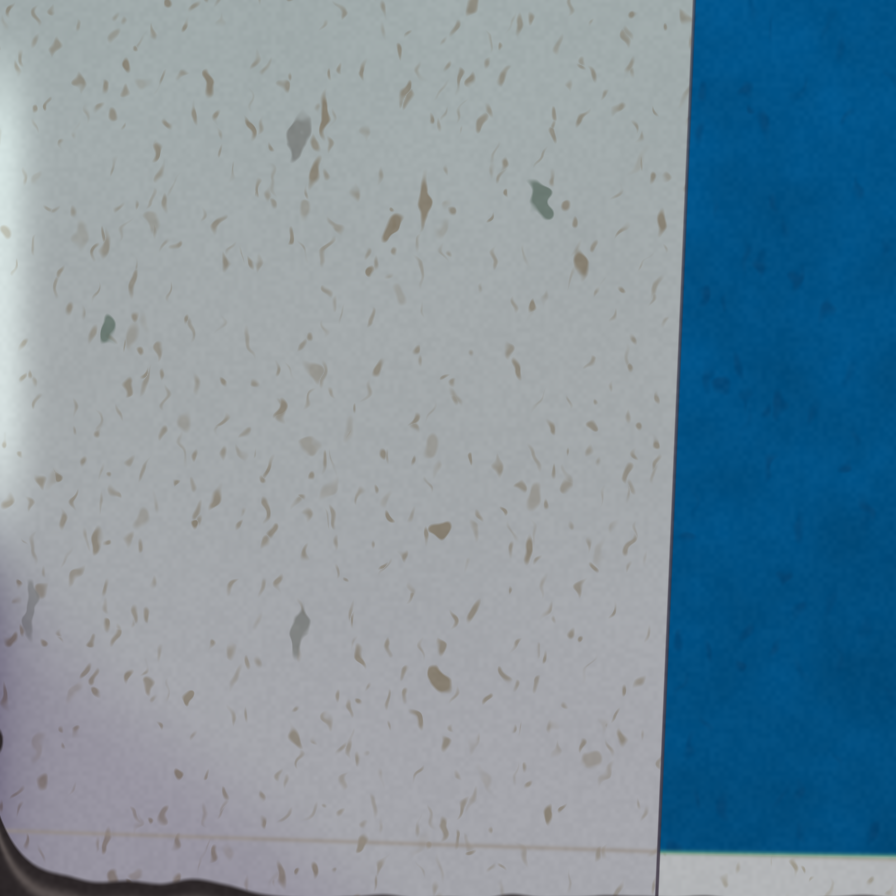
A Shadertoy shader for this texture:

```glsl
// Speckled pale floor tile beside a blue tile, with a dark rim in the lower left corner.

const vec3 PALE = vec3(0.640, 0.662, 0.670);
const vec3 BLUE = vec3(0.008, 0.310, 0.505);
const vec3 TAN = vec3(0.495, 0.455, 0.385);
const vec3 GREY = vec3(0.455, 0.465, 0.455);
const vec3 SAGE = vec3(0.400, 0.460, 0.430);
const vec3 SEAM = vec3(0.240, 0.210, 0.260);
const vec3 RIM = vec3(0.170, 0.150, 0.155);

// Integer hash giving two values in 0..1
vec2 hash2(ivec2 cell, uint seed) {
    uvec2 h = uvec2(cell) * 1664525u + uvec2(seed * 747u, seed * 277u + 101u);
    h.x += h.y * 1664525u;
    h.y += h.x * 1664525u;
    h ^= h >> 16u;
    h.x += h.y * 1664525u;
    h.y += h.x * 1664525u;
    h ^= h >> 16u;
    return vec2(h & 65535u) / 65535.0;
}

float noise(vec2 p, uint seed) {
    ivec2 i = ivec2(floor(p));
    vec2 f = fract(p);
    f = f * f * (3.0 - 2.0 * f);
    float low = mix(hash2(i, seed).x, hash2(i + ivec2(1, 0), seed).x, f.x);
    float high = mix(hash2(i + ivec2(0, 1), seed).x, hash2(i + ivec2(1, 1), seed).x, f.x);
    return mix(low, high, f.y);
}

float fbm(vec2 p, uint seed) {
    float sum = 0.0, gain = 0.5;
    for (int i = 0; i < 4; i++) {
        sum += gain * noise(p, seed + uint(i));
        p = p * 2.03 + 7.1;
        gain *= 0.5;
    }
    return sum / 0.9375;
}

// Soft ellipse; a positive tilt leans its top to the right
float chip(vec2 p, vec2 centre, vec2 radius, float tilt, float soft) {
    vec2 d = p - centre;
    float c = cos(tilt), s = sin(tilt);
    vec2 q = vec2(c * d.x - s * d.y, s * d.x + c * d.y);
    float dist = (length(q / radius) - 1.0) * min(radius.x, radius.y);
    return 1.0 - smoothstep(-soft, soft, dist);
}

// One jittered chip per cell, kept with the given density
float flecks(vec2 p, float cells, vec2 radius, float density, uint seed, float soft) {
    ivec2 base = ivec2(floor(p * cells));
    float mask = 0.0;
    for (int y = -1; y <= 1; y++)
    for (int x = -1; x <= 1; x++) {
        ivec2 cell = base + ivec2(x, y);
        vec2 place = hash2(cell, seed), kind = hash2(cell, seed + 1u), shape = hash2(cell, seed + 2u);
        vec2 size = radius * (0.5 + 0.8 * shape);
        float hit = chip(p, (vec2(cell) + place) / cells, size, kind.y * 1.0 - 0.4, soft);
        mask = max(mask, hit * step(kind.x, density) * (0.35 + 0.65 * shape.x));
    }
    return mask;
}

vec3 paleTile(vec2 p, vec2 warped, float soft) {
    vec3 col = PALE + vec3(-0.012, 0.008, 0.002) * smoothstep(0.55, 1.0, p.y);
    col += vec3(0.006, -0.012, 0.004) * smoothstep(0.6, 0.1, p.y);
    col += 0.020 * (fbm(p * 6.0, 11u) - 0.5);

    // Scattered flecks, from fine to broad
    float small = flecks(warped, 38.0, vec2(0.0024, 0.0062), 0.40, 21u, soft);
    float medium = flecks(warped, 22.0, vec2(0.0036, 0.0095), 0.36, 31u, soft);
    float broad = flecks(warped, 13.0, vec2(0.0065, 0.0110), 0.28, 41u, soft * 1.5);
    col = mix(col, TAN, max(max(small * 0.62, medium * 0.75), broad * 0.40));

    // Large accent chips
    float grey = chip(warped, vec2(0.332, 0.848), vec2(0.008, 0.025), 0.25, soft);
    grey = max(grey, chip(warped, vec2(0.333, 0.297), vec2(0.008, 0.027), 0.12, soft));
    grey = max(grey, 0.7 * chip(warped, vec2(0.033, 0.320), vec2(0.007, 0.030), 0.0, soft));
    col = mix(col, GREY, 0.75 * grey);
    float sage = chip(warped, vec2(0.602, 0.776), vec2(0.010, 0.021), -0.35, soft);
    sage = max(sage, chip(warped, vec2(0.119, 0.630), vec2(0.008, 0.014), 0.2, soft));
    col = mix(col, SAGE, 0.9 * sage);
    float tan1 = chip(warped, vec2(0.474, 0.776), vec2(0.005, 0.026), 0.15, soft);
    tan1 = max(tan1, chip(warped, vec2(0.436, 0.748), vec2(0.007, 0.015), 0.6, soft));
    tan1 = max(tan1, chip(warped, vec2(0.361, 0.872), vec2(0.004, 0.022), 0.0, soft));
    tan1 = max(tan1, chip(warped, vec2(0.648, 0.706), vec2(0.005, 0.015), -0.1, soft));
    tan1 = max(tan1, chip(warped, vec2(0.495, 0.408), vec2(0.012, 0.008), 0.0, soft));
    tan1 = max(tan1, chip(warped, vec2(0.490, 0.241), vec2(0.009, 0.015), -0.2, soft));
    return mix(col, TAN, 0.8 * tan1);
}

vec3 blueTile(vec2 p, vec2 warped, float soft) {
    vec3 col = BLUE * mix(0.96, 1.05, smoothstep(0.0, 1.0, p.y));
    col *= 0.91 + 0.18 * fbm(p * 17.0, 51u);
    float dark = flecks(warped, 26.0, vec2(0.0045, 0.0100), 0.45, 61u, soft * 2.0);
    return mix(col, vec3(0.03, 0.22, 0.38), 0.45 * dark);
}

void mainImage(out vec4 fragColor, in vec2 fragCoord) {
    vec2 p = fragCoord / iResolution.xy;
    float aa = 1.0 / iResolution.y;
    float soft = max(0.0018, aa);
    vec2 warped = p + 0.012 * (vec2(noise(p * 75.0, 71u), noise(p * 75.0, 81u)) - 0.5);
    vec3 col = paleTile(p, warped, soft);

    // Window glare and shade along the left side
    float glareSpan = smoothstep(0.34, 0.55, p.y) * (1.0 - smoothstep(0.82, 1.0, p.y));
    col += vec3(0.20, 0.22, 0.21) * glareSpan * exp(-pow(p.x / 0.032, 2.0));
    float lowLeft = smoothstep(0.48, 0.30, p.y) * exp(-p.x / 0.03);
    float diagonal = smoothstep(0.08, -0.10, p.y + 0.85 * p.x - 0.34);
    col -= vec3(0.11, 0.12, 0.09) * lowLeft + vec3(0.055, 0.070, 0.045) * diagonal;

    // Faint lower joint and the brighter tile under the blue one
    float joint = 0.073 - 0.032 * p.x;
    col = mix(col, vec3(0.57, 0.53, 0.49), 0.5 * exp(-pow((p.y - joint) / 0.003, 2.0)));
    float seamX = 0.733 + 0.042 * p.y;
    float right = smoothstep(-soft, soft, p.x - seamX);
    float blueBase = 0.049 - 0.017 * (p.x - 0.737);
    float above = smoothstep(-soft, soft, p.y - blueBase);
    col += vec3(0.055, 0.060, 0.045) * right * (1.0 - above);
    col = mix(col, blueTile(p, warped, soft), right * above);
    col = mix(col, vec3(0.38, 0.62, 0.52), 0.6 * right * exp(-pow((p.y - blueBase) / 0.003, 2.0)));
    float seam = 1.0 - smoothstep(0.0006, 0.0006 + soft * 1.3, abs(p.x - seamX));
    col = mix(col, SEAM, seam * mix(0.85, 0.60, p.y));

    // Dark curved rim with a dull highlight
    float rimTop = 0.016 + 0.074 * exp(-p.x / 0.028) - 0.017 * smoothstep(0.22, 0.33, p.x);
    rimTop += 0.006 * (noise(vec2(p.x * 28.0, 2.0), 91u) - 0.5);
    vec3 rimCol = RIM + vec3(0.17, 0.16, 0.15) * exp(-pow((p.y - rimTop + 0.026) / 0.009, 2.0));
    col = mix(col, rimCol, smoothstep(soft * 2.0, -soft * 2.0, p.y - rimTop));
    col = mix(col, RIM, chip(p, vec2(-0.002, 0.173), vec2(0.005, 0.012), 0.0, soft));

    // Fine surface grain
    col += 0.022 * (noise(p * 190.0, 95u) - 0.5);
    fragColor = vec4(clamp(col, 0.0, 1.0), 1.0);
}
```
